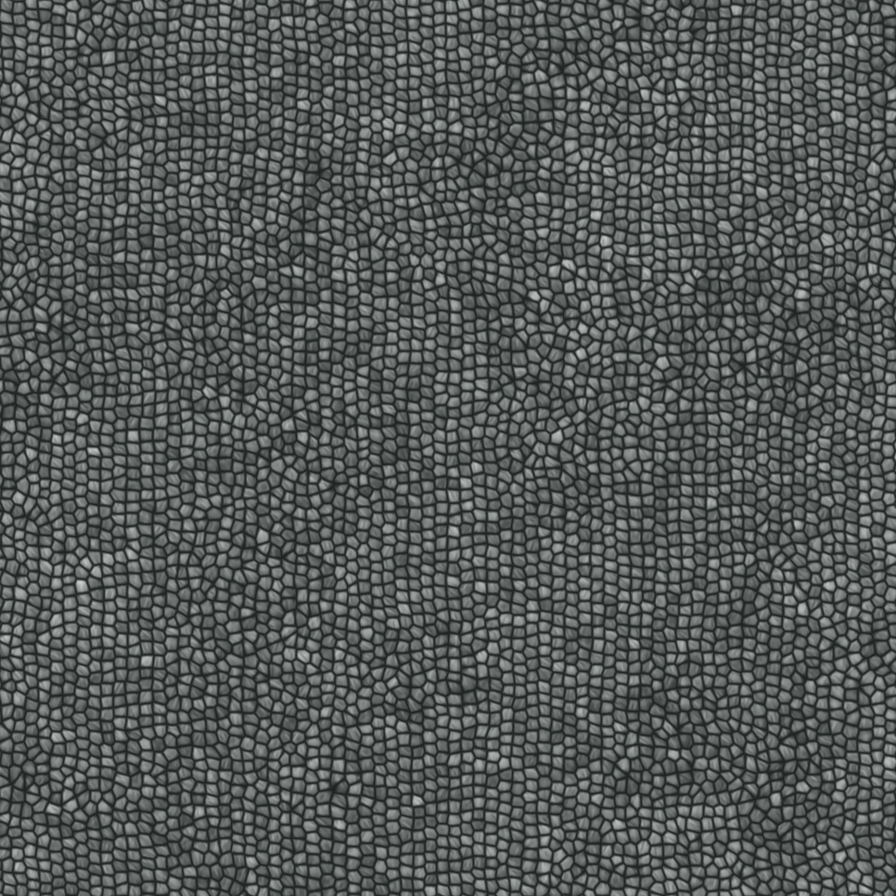
Write a WebGL 1 fragment shader that draws this texture.

```glsl
precision highp float;
uniform vec2 u_resolution;

const vec2 LOOP_COUNT = vec2(70.0, 75.0);   // loops across and up the canvas
const vec2 JITTER_CALM = vec2(0.22, 0.34);  // scatter where rows stay tidy
const vec2 JITTER_WILD = vec2(0.62, 0.60);  // scatter where rows tangle
const float WANDER = 0.55;                  // sideways drift of the columns
const float TILT = 1.5;                     // range of loop angles, radians
const vec2 LOOP_STRETCH = vec2(1.12, 0.88);
const float CREASE_WIDTH = 0.42;
const float GAP_TONE = 0.125;
const float YARN_TONE = 0.485;
const float LOOP_VARIATION = 0.17;
const float FLECK_GAIN = 0.09;
const float FIBRE_GAIN = 0.20;
const float PATCH_GAIN = 0.09;
const vec3 TINT = vec3(-0.014, 0.006, 0.002);
const vec2 LIGHT = vec2(-0.10, 0.16);

float hash(vec2 p) {
  vec3 q = fract(p.xyx * vec3(0.1031, 0.1030, 0.0973));
  q += dot(q, q.yzx + 33.33);
  return fract((q.x + q.y) * q.z);
}

float noise(vec2 p) {
  vec2 cell = floor(p);
  vec2 f = fract(p);
  f = f * f * (3.0 - 2.0 * f);
  float low = mix(hash(cell), hash(cell + vec2(1.0, 0.0)), f.x);
  float high = mix(hash(cell + vec2(0.0, 1.0)), hash(cell + 1.0), f.x);
  return mix(low, high, f.y);
}

mat2 rotation(float angle) {
  float c = cos(angle);
  float s = sin(angle);
  return mat2(c, s, -s, c);
}

// Brightness of the looped pile at a point in canvas units
float pileTone(vec2 uv) {
  vec2 p = uv * LOOP_COUNT;
  p.x += WANDER * (noise(uv * vec2(9.0, 14.0)) - 0.5);
  float tangle = smoothstep(0.3, 0.7, noise(uv * 8.0 + 31.0));
  vec2 jitter = mix(JITTER_CALM, JITTER_WILD, tangle);

  // Nearest two loops, each an ellipse with its own tilt
  float nearest = 9.0;
  float second = 9.0;
  vec2 loopId = vec2(0.0);
  vec2 toLoop = vec2(0.0);
  vec2 loopSpace = vec2(0.0);
  for (int i = -1; i <= 1; i++) {
    float column = floor(p.x) + float(i);
    float phase = hash(vec2(column, 411.0));
    for (int j = -1; j <= 1; j++) {
      vec2 id = vec2(column, floor(p.y - phase) + float(j));
      vec2 scatter = vec2(hash(id + 17.0), hash(id + 151.0)) - 0.5;
      vec2 center = id + vec2(0.5, 0.5 + phase) + jitter * scatter;
      vec2 offset = p - center;
      float angle = TILT * (hash(id + 73.0) - 0.5) - 0.25;
      vec2 local = rotation(angle) * offset * LOOP_STRETCH;
      float d = length(local);
      if (d < nearest) {
        second = nearest;
        nearest = d;
        loopId = id;
        toLoop = offset;
        loopSpace = local;
      } else {
        second = min(second, d);
      }
    }
  }

  // Rounded loop with a dark crease around it
  float crease = smoothstep(-0.05, CREASE_WIDTH, second - nearest);
  float shade = crease * (1.0 - 0.6 * nearest * nearest);
  shade *= 1.0 + dot(toLoop, LIGHT) * 2.0;

  // Yarn colour, fine fibres and broad worn patches
  float yarn = YARN_TONE + LOOP_VARIATION * (hash(loopId + 229.0) - 0.5);
  yarn += FLECK_GAIN * step(0.92, hash(loopId + 307.0));
  float fibre = noise(loopSpace * vec2(5.0, 2.2) + loopId * 7.0) - 0.5;
  float patches = 0.6 * noise(uv * vec2(9.0, 6.0) + 5.0)
                + 0.4 * noise(uv * vec2(26.0, 17.0) + 47.0) - 0.5;
  yarn += FIBRE_GAIN * fibre + PATCH_GAIN * patches;
  return mix(GAP_TONE, yarn, shade);
}

void main() {
  // Four samples per pixel smooth the edges
  float tone = 0.0;
  for (int i = 0; i < 2; i++) {
    for (int j = 0; j < 2; j++) {
      vec2 subpixel = (vec2(float(i), float(j)) - 0.5) * 0.5;
      tone += 0.25 * pileTone((gl_FragCoord.xy + subpixel) / u_resolution.y);
    }
  }
  gl_FragColor = vec4(clamp(vec3(tone) + TINT, 0.0, 1.0), 1.0);
}
```
